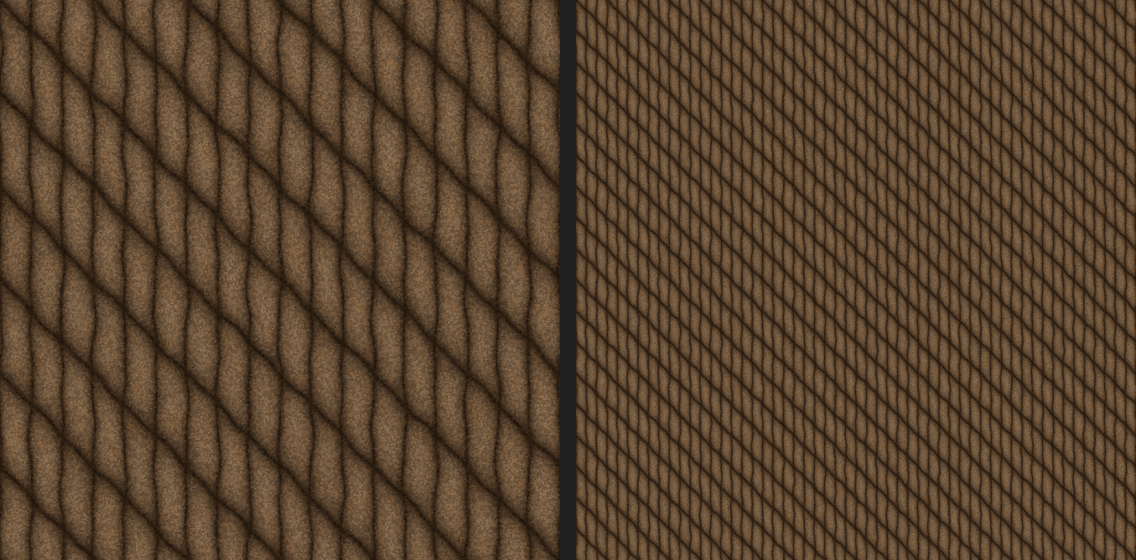
Left: one tile. Right: repeated 3 by 3.
Reproduce this pattern procedurally as a Shadertoy shader.

```glsl
// Brown twisted cords: 18 upright columns cut by 6 slanted creases per side.
// Each strand is a soft pillow shaded from its distance to the creases, whose
// paths wander with layered sines; wrapping cellular noise adds fibre and grain.

const float TAU = 6.2831853;
const float COLUMNS = 18.0;
const float CREASES = 6.0;

const vec3 GROOVE = vec3(0.165, 0.110, 0.060);
const vec3 FIBRE  = vec3(0.500, 0.400, 0.295);
const vec3 RUST   = vec3(0.480, 0.345, 0.220);

vec3 hash3(vec2 p) {
    vec3 q = fract(vec3(p.xyx) * vec3(0.1031, 0.1030, 0.0973));
    q += dot(q, q.yxz + 33.33);
    return fract((q.xxy + q.yzz) * q.zyx);
}

// Wrapping cellular noise: x = distance to nearest seed, y = its random value
vec2 cellular(vec2 p, vec2 period) {
    vec2 base = floor(p);
    vec2 nearest = vec2(9.0, 0.0);
    for (int j = -1; j <= 1; j++) {
        for (int i = -1; i <= 1; i++) {
            vec2 cell = base + vec2(i, j);
            vec3 rnd = hash3(mod(cell, period));
            float d = length(cell + rnd.xy - p);
            if (d < nearest.x) nearest = vec2(d, rnd.z);
        }
    }
    return nearest;
}

// One sine ripple; whole-number waves keep it seamless
float ripple(vec2 uv, vec2 waves, float phase) {
    return sin(TAU * dot(uv, waves) + phase);
}

// Distance to the nearest whole number, rounded off over a small blur
float creaseDistance(float t, float spacing, float blur) {
    float d = (abs(fract(t + 0.5) - 0.5)) * spacing;
    return sqrt(d * d + blur * blur);
}

// Rises from 0 in the crease to 1 on the strand
float pillow(float d, float softness) {
    return 1.0 - exp(-d / softness);
}

void mainImage(out vec4 fragColor, in vec2 fragCoord) {
    vec2 uv = fragCoord / iResolution.xy;
    float blur = 0.4 / iResolution.y;

    // Grain, and fibres stretched along the slant
    vec2 grain = cellular(uv * 256.0, vec2(256.0));
    vec2 slanted = vec2(uv.x + uv.y, uv.x);
    vec2 streak = cellular(slanted * vec2(90.0, 36.0), vec2(90.0, 36.0));
    vec2 blotch = cellular(slanted * vec2(40.0, 22.0), vec2(40.0, 22.0));

    // Wandering column and slant coordinates
    float column = uv.x * COLUMNS
        + 0.040 * ripple(uv, vec2(5.0, 4.0), 0.6)
        + 0.030 * ripple(uv, vec2(-7.0, 6.0), 2.1)
        + 0.022 * ripple(uv, vec2(3.0, 11.0), 4.0);
    float slant = (uv.x + uv.y) * CREASES
        + 0.018 * ripple(uv, vec2(4.0, -3.0), 1.2)
        + 0.014 * ripple(uv, vec2(7.0, -9.0), 3.3);

    // Fuzzy distances to both families of creases
    float fuzz = 0.0012 * (grain.y - 0.5);
    float dColumn = max(creaseDistance(column, 1.0 / COLUMNS, blur) + fuzz, 0.0);
    float dSlant = max(creaseDistance(slant, 0.7071 / CREASES, blur) + fuzz, 0.0);
    float bulge = pillow(dColumn, 0.0080) * pillow(dSlant, 0.0140);

    // Thin dark core in each crease
    float core = max(0.8 * exp(-dColumn / 0.0018), exp(-dSlant / 0.0030));

    // Small tone change from strand to strand
    vec2 strand = mod(floor(vec2(column, slant)), vec2(COLUMNS, CREASES));
    float tone = 1.0 + 0.07 * (hash3(strand + 7.0).x - 0.5);

    // Colour, fibre wear and grain
    float rust = 0.45 * streak.y * smoothstep(0.9, 0.1, streak.x)
        + 0.40 * blotch.y * smoothstep(0.9, 0.1, blotch.x);
    vec3 color = mix(GROOVE, mix(FIBRE, RUST, rust), bulge * tone);
    color *= 1.0 - 0.18 * core;
    color *= 1.0 + 0.28 * (grain.y - 0.5) + 0.20 * (0.45 - grain.x)
        + 0.08 * (streak.y - 0.5) * smoothstep(0.8, 0.2, streak.x);

    fragColor = vec4(color, 1.0);
}
```
